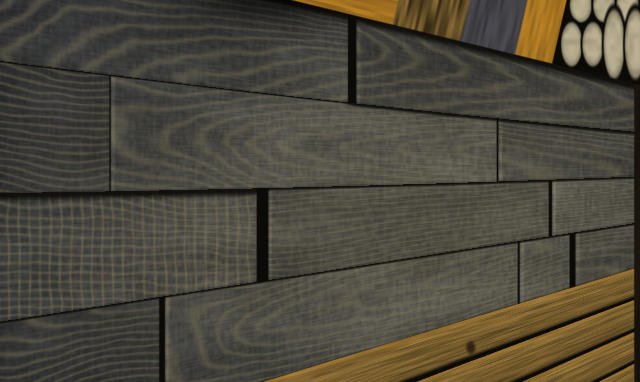
A Shadertoy shader for this texture:

```glsl
// Wall of weathered grey planks in perspective, with warm slats, carved trim and cut logs.

const vec2 CANVAS = vec2(7.68, 4.57);   // layout units, y measured downwards
const float WALL_END = 7.61;            // right border of the wall
const float GRAIN_COUNT = 15.0;         // growth rings across a plank
const float SAW_PERIOD = 0.125;         // spacing of the saw marks
const vec3 SHADE = vec3(0.045, 0.038, 0.025);
const vec3 WOOD_DARK = vec3(0.185, 0.19, 0.20);
const vec3 WOOD_LIGHT = vec3(0.37, 0.36, 0.315);
const vec3 RIDGE = vec3(0.52, 0.48, 0.35);
const vec3 WARM = vec3(0.50, 0.39, 0.19);
const vec3 ORANGE = vec3(0.66, 0.46, 0.13);
const vec3 LOG_FACE = vec3(0.71, 0.67, 0.55);
// Joints between planks: centre x, half width, row
const vec3 JOINTS[8] = vec3[8](
    vec3(4.225, 0.05, 0), vec3(1.32, 0.008, 1), vec3(5.97, 0.01, 1), vec3(3.15, 0.07, 2),
    vec3(6.605, 0.02, 2), vec3(1.945, 0.035, 3), vec3(6.225, 0.012, 3), vec3(6.87, 0.035, 3));

float hash(vec2 p) {
    return fract(sin(dot(p, vec2(127.1, 311.7))) * 4375.85);
}

float noise(vec2 p) {
    vec2 i = floor(p), f = fract(p);
    f = f * f * (3.0 - 2.0 * f);
    return mix(mix(hash(i), hash(i + vec2(1, 0)), f.x),
               mix(hash(i + vec2(0, 1)), hash(i + vec2(1, 1)), f.x), f.y);
}

// Height of the horizontal seam above each row
float seam(int i, float x) {
    if (i == 0) return -0.85 + 0.243 * x;
    if (i == 1) return 0.73 + 0.128 * x - 0.0022 * x * x;
    if (i == 2) return 2.31 - 0.013 * x - 0.0017 * x * x;
    if (i == 3) return 3.85 - 0.155 * x;
    return 3.21 + 0.304 * (7.62 - x);
}

vec3 planks(vec2 p, float px) {
    int row = 0;
    for (int i = 1; i < 4; i++) if (p.y > seam(i, p.x)) row = i;
    float top = seam(row, p.x), bottom = seam(row + 1, p.x);
    float v = (p.y - top) / (bottom - top);

    // Joints split the row and number its planks
    float id = 0.0, gap = 0.0, rim = 0.0;
    for (int i = 0; i < 8; i++) {
        vec3 j = JOINTS[i];
        if (int(j.z) != row) continue;
        float d = p.x - j.x;
        id += step(0.0, d);
        gap = max(gap, 1.0 - smoothstep(j.y - px, j.y + px, abs(d)));
        rim = max(rim, 1.0 - smoothstep(0.0, 0.035, abs(d - j.y - 0.03)));
    }
    vec2 seed = vec2(float(row) * 3.7 + 1.3, id * 5.1 + 2.0);
    float h = hash(seed), k = hash(seed + 9.0);

    // Growth rings: stretched circles bent by noise
    vec2 centre = vec2(8.0 * h, mix(-1.0, 1.5, k));
    float rings = length((vec2(p.x, v) - centre) * vec2(0.13, 1.0));
    rings += 0.17 * noise(vec2(p.x * 0.9, v * 2.0) + h * 20.0);
    rings += 0.025 * noise(vec2(p.x * 4.0, v * 9.0) + k * 30.0);
    float phase = GRAIN_COUNT * rings;
    float ridge = pow(0.5 + 0.5 * sin(6.2832 * phase), 3.0);
    ridge = mix(ridge, 0.31, smoothstep(0.25, 0.6, fwidth(phase)));

    // Vertical saw marks, strongest on the third row's first plank
    float sawn = (row == 2 && id < 0.5) ? 1.0 : 0.12;
    float saw = pow(0.5 + 0.5 * cos(6.2832 * (p.x / SAW_PERIOD + 0.35 * noise(p * 3.0))), 6.0);
    saw *= sawn * (0.5 + 0.5 * noise(p * vec2(5.0, 9.0)));
    float fibre = noise(vec2(p.x * 7.0, v * 75.0)) + noise(p * vec2(34.0, 14.0)) - 1.0;

    // Soft light in the centre right of the wall
    vec2 away = (p - vec2(5.2, 2.75)) / vec2(4.3, 2.4);
    float light = exp(-dot(away, away));
    vec3 col = mix(WOOD_DARK, WOOD_LIGHT, light) * (0.92 + 0.16 * h);
    col *= 0.86 + 0.19 * fibre + 0.25 * noise(vec2(p.x * 1.5, v * 4.0) + h * 7.0);
    col = mix(col * 0.92, RIDGE, ridge * mix(0.36, 0.24, light));
    col = mix(col, RIDGE, saw * 0.45);
    col *= 1.0 + 0.22 * rim;

    // Overhang shadows and thin seam lines
    float below = p.y - top;
    float depth = 0.025;
    if (row == 0) depth = 0.12;
    if (row == 1) depth = mix(0.015, 0.045, smoothstep(4.1, 4.3, p.x));
    if (row == 2) depth = mix(0.11, 0.03, smoothstep(3.0, 3.3, p.x));
    col = mix(SHADE, col, 0.1 + 0.9 * smoothstep(depth * 0.25, depth + px, below));
    col *= 0.75 + 0.25 * smoothstep(0.0, 0.03, bottom - p.y);
    float topShadow = exp(-dot((p - vec2(3.2, 0.0)) / vec2(1.1, 0.3), (p - vec2(3.2, 0.0)) / vec2(1.1, 0.3)));
    return mix(col * (1.0 - 0.6 * topShadow), SHADE, gap);
}

// Warm slats fanning out of the right border
vec3 slats(vec2 p, float px) {
    float d = 7.62 - p.x, size = 0.38 + 0.07 * d;
    float k = (p.y - seam(4, p.x)) / size, f = fract(k), aa = px / size;
    float grain = noise(vec2(p.x * 2.0, k * 24.0)) * 0.6 + noise(vec2(p.x * 6.0, k * 60.0)) * 0.4;
    vec3 col = WARM * (0.65 + 0.65 * grain) * (1.08 - 0.3 * f);
    col = mix(col, ORANGE, 0.35 * (1.0 - smoothstep(0.03, 0.14, f)));
    float knot = 1.0 - smoothstep(0.3, 1.0, length((p - vec2(5.65, 4.16)) / vec2(0.08, 0.11)));
    col *= 1.0 - 0.6 * knot;
    return mix(col, SHADE, smoothstep(0.84 - aa, 0.9 + aa, f) * (1.0 - smoothstep(1.0 - aa, 1.0, f)));
}

void addLog(inout vec3 col, vec2 p, vec2 centre, vec2 radius, float px) {
    float r = length((p - centre) / radius), aa = px / radius.x;
    vec3 face = LOG_FACE * (0.9 + 0.15 * noise(p * 14.0)) * (1.0 - 0.3 * smoothstep(0.6, 1.0, r));
    col = mix(col, SHADE, 1.0 - smoothstep(1.0, 1.2, r));
    col = mix(col, face, 1.0 - smoothstep(0.94 - aa, 0.94 + aa, r));
}

// Carved blocks followed by a stack of logs
vec3 trim(vec2 p, float px) {
    float s = p.x + 0.23 * p.y;
    float grain = noise(vec2(s * 28.0, p.y * 3.0));
    vec3 col = ORANGE * (0.8 + 0.3 * noise(vec2(p.x * 3.0, (p.y - 0.24 * p.x) * 35.0)));
    col = mix(col, WARM * (0.35 + 0.75 * grain), smoothstep(-px, px, s - 4.78));
    col = mix(col, vec3(0.25, 0.25, 0.27) * (0.8 + 0.4 * grain), smoothstep(-px, px, s - 5.64));
    col = mix(col, ORANGE * (0.85 + 0.25 * grain), smoothstep(-px, px, s - 6.33));
    col = mix(col, SHADE, smoothstep(-px, px, s - 6.80));
    for (int i = 0; i < 3; i++)
        addLog(col, p, vec2(6.97 + 0.28 * float(i), 0.06), vec2(0.14, 0.22), px);
    for (int i = 0; i < 4; i++)
        addLog(col, p, vec2(6.86 + 0.255 * float(i), 0.53), vec2(0.135, i < 2 ? 0.28 : 0.44), px);
    return col;
}

void mainImage(out vec4 fragColor, in vec2 fragCoord) {
    vec2 uv = fragCoord / iResolution.xy;
    vec2 p = vec2(uv.x, 1.0 - uv.y) * CANVAS;
    float px = CANVAS.y / iResolution.y;
    vec3 col = planks(p, px);
    col = mix(col, slats(p, px), smoothstep(-px, px, p.y - seam(4, p.x)));
    vec3 border = vec3(0.10, 0.08, 0.05) * (0.7 + 0.5 * noise(p * vec2(20.0, 2.0)));
    col = mix(col, border, smoothstep(-px, px, p.x - WALL_END));
    col = mix(col, trim(p, px), smoothstep(-px, px, seam(0, p.x) - p.y));
    fragColor = vec4(col, 1.0);
}
```
